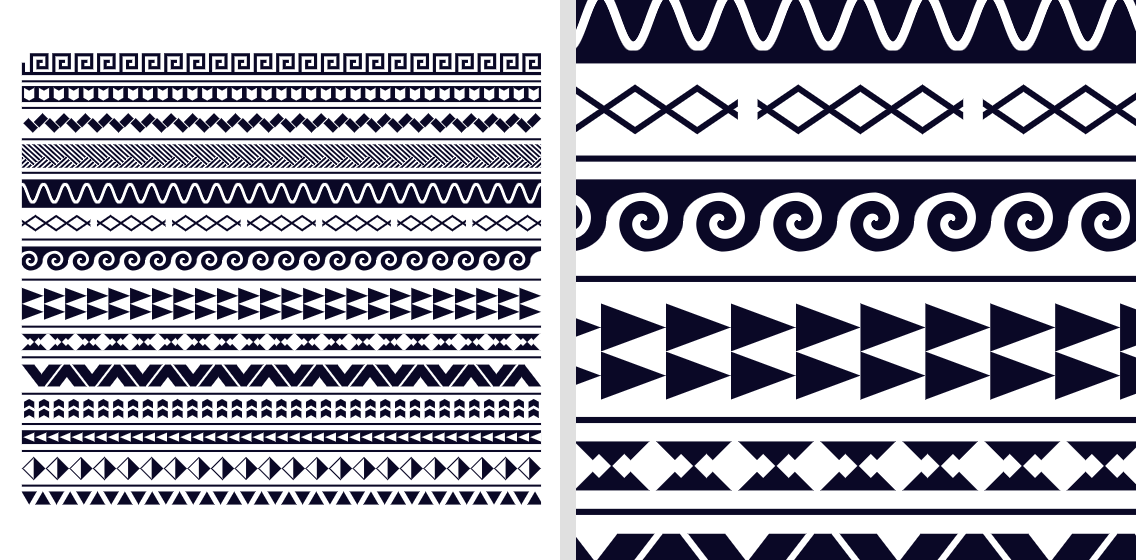
Left: the whole. Right: its middle third, enlarged.
Reproduce this pattern procedurally as a WebGL 1 fragment shader.

```glsl
precision highp float;
// Fourteen horizontal ornamental borders in navy on white, split by thin rules.
// Each border repeats one signed-distance motif a fixed number of times;
// all of them are united and then turned into smooth ink coverage.

uniform vec2 u_resolution;

const vec3 PAPER = vec3(1.0);
const vec3 INK = vec3(0.04, 0.03, 0.15);
const float GRID = 768.0;             // layout units across the canvas
const float LEFT = 30.0;
const float RIGHT = 742.0;
const float RULE_HALF = 1.4;
const float KEY_HALF = 2.15;
const float PITCH = 29.67;            // shared by the weave, wave and arrows
const float SCROLL_PITCH = 35.2;
const float SCROLL_TURN = 10.0;       // radius lost per turn of the spiral
const float TAU = 6.28319;

// Offset from the nearest of a limited row of motif centres.
float cell(float x, float first, float pitch, float count) {
  return x - first - pitch * clamp(floor((x - first) / pitch + 0.5), 0.0, count - 1.0);
}

float box(vec2 p, vec2 lo, vec2 hi) {
  vec2 d = max(lo - p, p - hi);
  return max(d.x, d.y);
}

float band(float y, float top, float bottom) {
  return max(top - y, y - bottom);
}

// Isosceles triangle: base at a = 0, tip at a = len.
float wedge(float a, float b, float len, float halfBase) {
  return max(-a, dot(vec2(a - len, abs(b)), normalize(vec2(halfBase, len))));
}

// Upright-sided chevron; positive rise points upward.
float chevron(float u, float v, float halfHeight, float rise) {
  return max(abs(u) - 7.0, 0.88 * (abs(v + rise * (7.0 - abs(u))) - halfHeight));
}

float greekKey(vec2 p) {
  vec2 q = vec2(cell(p.x, 53.75, 30.7, 23.0) + 12.75, p.y - 73.0);
  float w = 2.0 * KEY_HALF;
  float d = box(q, vec2(0.0), vec2(w, 30.0));
  d = min(d, box(q, vec2(0.0), vec2(25.5, w)));
  d = min(d, box(q, vec2(25.5 - w, 0.0), vec2(25.5, 22.0)));
  d = min(d, box(q, vec2(9.0, 22.0 - w), vec2(25.5, 22.0)));
  d = min(d, box(q, vec2(9.0), vec2(9.0 + w, 22.0)));
  d = min(d, box(q, vec2(9.0), vec2(17.5, 9.0 + w)));
  d = min(d, band(p.y, 103.0 - w, 103.0));
  return min(d, box(p, vec2(LEFT, 86.0), vec2(LEFT + w, 103.0)));
}

float bricks(vec2 p) {
  vec2 a = vec2(cell(p.x, 42.0, 29.4, 24.0), p.y - 172.0);
  vec2 b = vec2(cell(p.x, 56.0, 29.4, 24.0), p.y - 165.0);
  a = abs(vec2(a.x + a.y, a.x - a.y)) * 0.7071 - vec2(9.2, 5.0);
  b = abs(vec2(b.x - b.y, b.x + b.y)) * 0.7071 - vec2(8.6, 5.3);
  return min(max(a.x, a.y), max(b.x, b.y));
}

// Two diagonal families of four lines, interlocked as a herringbone.
float weave(vec2 p) {
  float q = (p.y - 214.0) * 1.1;
  vec2 st = vec2(p.x - LEFT + q, p.x - LEFT - q) / PITCH;
  float s = floor(-st.x) >= floor(-st.y) ? st.y : st.x;
  float d = abs(fract(s * 4.0) - 0.5) * PITCH / 4.0 * 0.68 - 1.3;
  return max(d, band(p.y, 198.0, 230.0));
}

float waveBand(vec2 p) {
  float a = TAU * (p.x - LEFT) / PITCH;
  float slope = 12.0 * TAU / PITCH * sin(a);
  float curve = abs(p.y - 265.0 + 12.0 * cos(a)) / sqrt(1.0 + slope * slope) - 2.1;
  return max(band(p.y, 246.0, 285.0), -curve);
}

float diamondChain(vec2 p) {
  float x = cell(p.x, 77.0, 103.0, 7.0);
  float zigzag = 9.7 - 0.683 * abs(mod(x + 14.2, 28.4) - 14.2);
  return max(0.826 * abs(abs(p.y - 306.0) - zigzag) - 1.4, abs(x) - 47.0);
}

// Running scroll: a spiral slit cut into a hanging wave silhouette.
float scroll(vec2 p) {
  vec2 q = vec2(cell(p.x, 41.0, SCROLL_PITCH, 20.0), p.y - 357.0);
  float halfPitch = SCROLL_PITCH / 2.0;
  float turn = fract(atan(-q.x, q.y) / TAU + 1.0);
  float k = length(q) + SCROLL_TURN * turn;
  float gap = abs(abs(k - 11.0) - 5.0) - 2.0;
  vec2 arch = vec2(halfPitch, 13.0);
  if (q.x < 0.0) {
    gap = min(gap, 14.0 - k);
    if (q.y < 0.0) gap = max(gap, 13.0 * (length(q / arch) - 1.0));
  } else if (q.y < 0.0) {
    gap = min(gap, 13.0 * (length((q - vec2(SCROLL_PITCH, 0.0)) / arch) - 1.0));
  } else {
    gap = min(gap, 14.0 * (1.0 - length(q / vec2(halfPitch, 14.0))));
  }
  return max(-gap, band(p.y, 338.0, 372.0));
}

float hourglasses(vec2 p) {
  vec2 q = abs(vec2(cell(p.x, 47.0, 37.55, 19.0), p.y - 469.0));
  float d = max(0.7071 * (q.x - q.y - 6.0), q.y - 11.2);
  return max(d, 0.7071 * (5.5 - abs(q.x - 5.8) - q.y));
}

float vee(float u, float drop) {
  float edge = abs(u) + 0.77 * drop;
  return max(0.79 * max(edge - 27.0, 10.0 - edge), band(drop, 0.0, 30.0));
}

float halfDiamonds(vec2 p) {
  vec2 q = vec2(cell(p.x, 46.2, 32.36, 22.0), p.y - 642.5);
  float d = 0.7071 * (abs(q.x) + abs(q.y) - 16.0);
  return max(d, min(-q.x, -d - 1.5));
}

float rules(float y) {
  vec4 d = abs(y - vec4(111.5, 148.0, 191.0, 237.0));
  d = min(d, abs(y - vec4(328.5, 383.5, 448.0, 490.0)));
  d = min(d, abs(y - vec4(540.0, 581.5, 618.5, 666.0)));
  return min(min(d.x, d.y), min(d.z, d.w)) - RULE_HALF;
}

void main() {
  float unit = GRID / min(u_resolution.x, u_resolution.y);
  vec2 p = (gl_FragCoord.xy - 0.5 * u_resolution) * unit;
  p = vec2(p.x, -p.y) + 0.5 * GRID;

  float d = min(rules(p.y), greekKey(p));
  float u = cell(p.x, 40.0, 20.35, 35.0);
  d = min(d, max(band(p.y, 118.0, 140.0), -chevron(u, p.y - 127.3, 6.8, -0.55)));
  d = min(d, min(bricks(p), weave(p)));
  d = min(d, min(waveBand(p), diamondChain(p)));
  d = min(d, scroll(p));

  // Double row of arrows, then hourglasses and interlocking vees.
  float a = cell(p.x, LEFT + PITCH / 2.0, PITCH, 24.0) + PITCH / 2.0;
  d = min(d, wedge(a, abs(p.y - 416.7) - 11.0, PITCH, 11.0));
  d = min(d, hourglasses(p));
  d = min(d, vee(cell(p.x, 57.0, 69.3, 10.0), p.y - 500.0));
  d = min(d, vee(cell(p.x, 91.65, 69.3, 10.0), 530.0 - p.y));

  // Stacked chevrons, reversed arrowheads, half diamonds, triangles.
  d = min(d, min(chevron(u, p.y - 555.5, 4.5, 0.55), chevron(u, p.y - 568.8, 4.5, 0.55)));
  float tip = cell(p.x, 39.5, 16.55, 43.0);
  d = min(d, max(band(p.y, 590.0, 609.0), -wedge(7.5 - tip, p.y - 599.5, 15.0, 6.2)));
  d = min(d, halfDiamonds(p));
  d = min(d, wedge(p.y - 674.0, cell(p.x, 40.0, 37.5, 19.0), 18.0, 10.5));
  d = min(d, wedge(692.0 - p.y, cell(p.x, 58.75, 37.5, 19.0), 18.0, 10.5));

  d = max(d, band(p.x, LEFT, RIGHT));
  gl_FragColor = vec4(mix(PAPER, INK, clamp(0.5 - d / unit, 0.0, 1.0)), 1.0);
}
```
